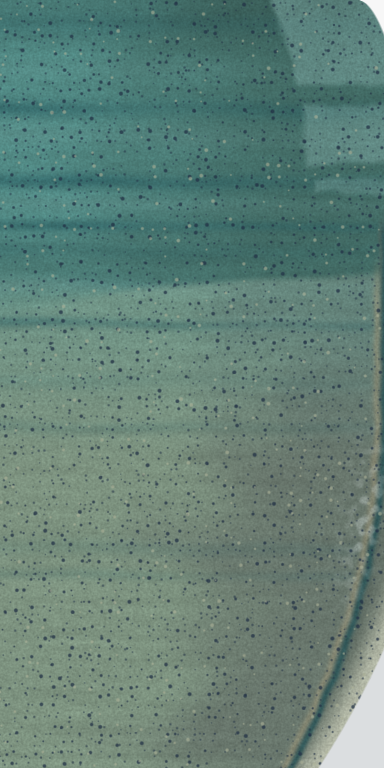
Write a WebGL 2 fragment shader that draws this texture.

```glsl
#version 300 es
precision highp float;
uniform vec2 u_resolution;
out vec4 outColor;

#define BACKDROP vec3(0.86, 0.87, 0.88)
#define TEAL vec3(0.32, 0.54, 0.52)
#define DEEP_GREEN vec3(0.26, 0.42, 0.395)
#define SAGE vec3(0.49, 0.575, 0.50)
#define MAUVE_GREY vec3(0.41, 0.465, 0.425)
#define GROOVE vec3(0.15, 0.35, 0.37)
#define SHEEN vec3(0.46, 0.62, 0.60)
#define TAN vec3(0.60, 0.57, 0.46)
#define SPECK_INK vec3(0.13, 0.19, 0.27)
#define GRAIN 0.13
#define SPECK_CELL 0.025
#define BAND_COUNT 14

// Throwing lines: height, half width, depth (negative is a pale ridge)
const vec3 BANDS[BAND_COUNT] = vec3[](
  vec3(1.94, 0.028, 0.35), vec3(1.82, 0.030, -0.12), vec3(1.72, 0.022, 0.60),
  vec3(1.65, 0.030, -0.22), vec3(1.53, 0.020, 0.65), vec3(1.47, 0.020, -0.22),
  vec3(1.415, 0.014, 0.60), vec3(1.35, 0.022, 0.30), vec3(1.255, 0.018, -0.25),
  vec3(1.16, 0.014, 0.48), vec3(1.01, 0.020, 0.16), vec3(0.89, 0.018, 0.22),
  vec3(0.575, 0.020, 0.18), vec3(0.51, 0.014, 0.20));

vec2 hash2(vec2 p) {
  vec3 h = fract(p.xyx * vec3(0.1031, 0.1030, 0.0973));
  h += dot(h, h.yzx + 33.33);
  return fract((h.xx + h.yz) * h.zy);
}

float cornerSlope(vec2 cell, vec2 offset) {
  return dot(hash2(cell) * 2.0 - 1.0, offset);
}

float gradientNoise(vec2 p) {
  p += 57.0;
  vec2 i = floor(p), f = fract(p);
  vec2 u = f * f * f * (f * (f * 6.0 - 15.0) + 10.0);
  vec2 e = vec2(0.0, 1.0);
  return mix(mix(cornerSlope(i, f), cornerSlope(i + e.yx, f - e.yx), u.x),
             mix(cornerSlope(i + e, f - e), cornerSlope(i + 1.0, f - 1.0), u.x), u.y);
}

float bump(float d, float width) {
  return exp(-d * d / (width * width));
}

float softBox(vec2 p, vec2 center, vec2 halfSize, float blur) {
  vec2 d = abs(p - center) - halfSize;
  return smoothstep(blur, -blur, max(d.x, d.y));
}

// One randomly placed and sized dot per grid cell
float specks(vec2 p, float cell, float density, float radius, float px) {
  vec2 id = floor(p / cell);
  vec2 place = 0.2 + 0.6 * hash2(id + 11.0);
  vec2 chance = hash2(id + 83.0);
  float r = radius * (0.45 + 0.75 * chance.y);
  float d = length((fract(p / cell) - place) * cell);
  return step(chance.x, density) * smoothstep(r + px, r - px, d);
}

void main() {
  vec2 p = gl_FragCoord.xy / u_resolution.x;
  p.y = 2.0 * gl_FragCoord.y / u_resolution.y;
  float px = 1.0 / u_resolution.x;
  float blotch = gradientNoise(p * vec2(4.0, 6.0));
  float mottle = gradientNoise(p * 38.0);

  // Two glaze layers with a soft overlap
  vec3 upper = mix(TEAL, DEEP_GREEN, smoothstep(0.05, 0.85, p.x + 0.25 * blotch));
  upper = mix(upper, DEEP_GREEN, 0.5 * bump(p.y - 1.31, 0.09));
  upper *= 1.0 - 0.12 * smoothstep(1.8, 2.0, p.y);
  float shade = smoothstep(0.3, 0.8, p.x + 0.3 * blotch - 0.12 * p.y + 0.05);
  vec3 lower = mix(SAGE, MAUVE_GREY, shade);
  lower = mix(lower, TEAL * 1.08, 0.38 * smoothstep(0.75, 1.25, p.y));
  float overlap = 1.23 + 0.06 * p.x + 0.012 * blotch;
  float blur = mix(0.09, 0.014, smoothstep(0.0, 0.35, p.x));
  vec3 color = mix(lower, upper, smoothstep(-blur, blur, p.y - overlap));

  // Horizontal throwing lines
  float bandY = p.y + 0.016 * gradientNoise(p * vec2(3.0, 7.0)) + 0.008 * p.x;
  for (int i = 0; i < BAND_COUNT; i++) {
    vec3 band = BANDS[i];
    float fade = 0.75 + 0.7 * gradientNoise(vec2(p.x * 3.0, float(i) * 3.7));
    float amount = abs(band.z) * fade * bump(bandY - band.x, band.y) * (1.0 - 0.4 * p.x);
    color = mix(color, band.z > 0.0 ? GROOVE : SHEEN, amount);
  }
  color *= 1.0 + 0.07 * gradientNoise(vec2(p.x * 3.0, p.y * 45.0));

  // Window reflections on the shoulder
  vec2 w = p + 0.018 * vec2(gradientNoise(p * 17.0), gradientNoise(p * 13.0 + 9.0));
  float sheen = softBox(w + vec2((w.y - 1.9) * 0.35, 0.0), vec2(0.88, 1.91), vec2(0.14, 0.13), 0.012);
  sheen = max(sheen, softBox(w, vec2(0.91, 1.65), vec2(0.12, 0.075), 0.012));
  sheen = max(sheen, 0.8 * softBox(w, vec2(0.93, 1.515), vec2(0.11, 0.018), 0.01));
  color = mix(color, SHEEN, sheen * (0.55 + 0.3 * blotch));

  // Seam on the right and the paler glaze beyond it
  float drop = max(0.9 - p.y, 0.0);
  float seam = p.x - (0.985 - 0.30 * drop * drop) + 0.008 * gradientNoise(p * 14.0);
  float below = smoothstep(1.45, 1.38, p.y);
  float fall = 0.31 - p.y;
  float edge = p.y > 1.0 ? 0.93 + 0.07 * sqrt(max(2.0 - p.y, 0.0) / 0.09)
                         : 1.0 - 0.45 * fall - 0.32 * fall * fall;
  vec3 rim = mix(MAUVE_GREY * 0.92, vec3(0.70, 0.72, 0.65), smoothstep(0.10, 0.0, edge - p.x));
  color = mix(color, rim, below * smoothstep(-0.004, 0.012, seam));
  color = mix(color, TAN, below * 0.55 * bump(seam + 0.004, 0.010) * smoothstep(1.36, 1.2, p.y));
  color = mix(color, GROOVE * 0.9, below * 0.75 * bump(seam - 0.016, 0.010));
  float crust = smoothstep(0.0, 0.35, mottle + 0.1) * bump(seam + 0.015, 0.045) * bump(p.y - 0.65, 0.18);
  color = mix(color, vec3(0.64, 0.68, 0.66), 0.6 * crust);

  // Grain and mineral specks
  float grain = gradientNoise(p * 130.0) + 0.7 * gradientNoise(p.yx * 210.0);
  color *= 1.0 + GRAIN * grain + 0.06 * mottle;
  color = mix(color, SPECK_INK, 0.75 * specks(p, SPECK_CELL, 0.36, 0.0042, px));
  color = mix(color, SPECK_INK, 0.55 * specks(p + 3.7, SPECK_CELL * 0.6, 0.25, 0.0026, px));
  color = mix(color, vec3(0.68, 0.70, 0.60), 0.6 * specks(p + 8.1, SPECK_CELL * 1.3, 0.22, 0.0040, px));

  // Silhouette
  vec3 backdrop = mix(BACKDROP, vec3(0.97), smoothstep(0.5, 1.5, p.y));
  color = mix(color, backdrop, smoothstep(-1.5 * px, 1.5 * px, p.x - edge));
  outColor = vec4(color, 1.0);
}
```
